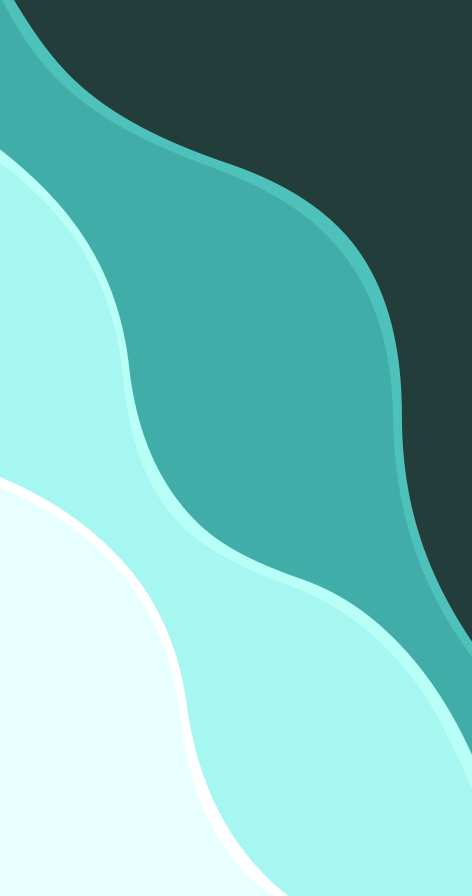
This background is drawn by a Shadertoy shader. Its source:

```glsl
const vec2 DESIGN_SIZE = vec2(404.0, 768.0);

const vec3 DARK_PINE  = vec3(0.137, 0.239, 0.227);
const vec3 TEAL_RIM   = vec3(0.310, 0.757, 0.733);
const vec3 TEAL       = vec3(0.255, 0.680, 0.663);
const vec3 AQUA_RIM   = vec3(0.720, 1.000, 0.970);
const vec3 AQUA       = vec3(0.650, 0.970, 0.945);
const vec3 WHITE_RIM  = vec3(1.0);
const vec3 PALE_ICE   = vec3(0.905, 1.000, 1.000);

// Cubic through two knots; each knot is (position, height, slope)
float hermite(vec3 a, vec3 b, float u) {
    float span = b.x - a.x;
    float t = clamp((u - a.x) / span, 0.0, 1.0);
    float s = 1.0 - t;
    return a.y * s * s * (1.0 + 2.0 * t) + b.y * t * t * (3.0 - 2.0 * t)
         + span * t * s * (a.z * s - b.z * t);
}

// Smooth wave along the falling diagonal
float waveHeight(vec3 knots[6], float u) {
    float height = hermite(knots[0], knots[1], u);
    for (int i = 1; i < 5; i++) {
        if (u > knots[i].x) height = hermite(knots[i], knots[i + 1], u);
    }
    return height;
}

// Antialiased fill of the region below a wave
vec3 fillBelow(vec3 base, vec3 fill, vec3 knots[6], vec2 diagonal) {
    float d = waveHeight(knots, diagonal.x) - diagonal.y;
    float pixel = max(length(vec2(dFdx(d), dFdy(d))), 1e-4);
    return mix(base, fill, clamp(d / pixel + 0.5, 0.0, 1.0));
}

void mainImage(out vec4 fragColor, in vec2 fragCoord) {
    vec2 uv = fragCoord / iResolution.xy;
    vec2 p = vec2(uv.x, 1.0 - uv.y) * DESIGN_SIZE;
    vec2 diagonal = vec2(p.x + p.y, p.x - p.y);

    // Upper teal wave
    vec3 tealOuter[6] = vec3[6](
        vec3(12, 12, -0.25), vec3(125, -5, 0), vec3(335, 55, 0.49),
        vec3(485, 95, 0), vec3(700, -12, -1.0), vec3(954, -146, -0.2));
    vec3 tealInner[6] = vec3[6](
        vec3(2, 2, -0.33), vec3(118, -19, 0), vec3(325, 38, 0.46),
        vec3(480, 78, 0), vec3(695, -22, -0.97), vec3(967, -159, -0.15));

    // Middle aqua wave
    vec3 aquaOuter[6] = vec3[6](
        vec3(128, -128, 0.12), vec3(425, -204, -0.8), vec3(615, -279, 0),
        vec3(755, -238, 0.48), vec3(885, -210, 0), vec3(1051, -243, -0.38));
    vec3 aquaInner[6] = vec3[6](
        vec3(140, -140, 0.15), vec3(430, -219, -0.83), vec3(605, -295, 0),
        vec3(755, -252, 0.46), vec3(890, -225, 0), vec3(1081, -273, -0.42));

    // Lower pale wave
    vec3 paleOuter[6] = vec3[6](
        vec3(409, -409, 0.42), vec3(570, -375.5, 0), vec3(765, -445, -0.76),
        vec3(980, -523.5, 0), vec3(1015, -521, 0.15), vec3(1100, -500, 0.3));
    vec3 paleInner[6] = vec3[6](
        vec3(418, -418, 0.42), vec3(568, -386.5, 0), vec3(772, -463, -0.79),
        vec3(962, -538, 0), vec3(1002, -534, 0.17), vec3(1100, -505, 0.35));

    // Layers from back to front
    vec3 color = DARK_PINE;
    color = fillBelow(color, TEAL_RIM, tealOuter, diagonal);
    color = fillBelow(color, TEAL, tealInner, diagonal);
    color = fillBelow(color, AQUA_RIM, aquaOuter, diagonal);
    color = fillBelow(color, AQUA, aquaInner, diagonal);
    color = fillBelow(color, WHITE_RIM, paleOuter, diagonal);
    color = fillBelow(color, PALE_ICE, paleInner, diagonal);
    fragColor = vec4(color, 1.0);
}
```
